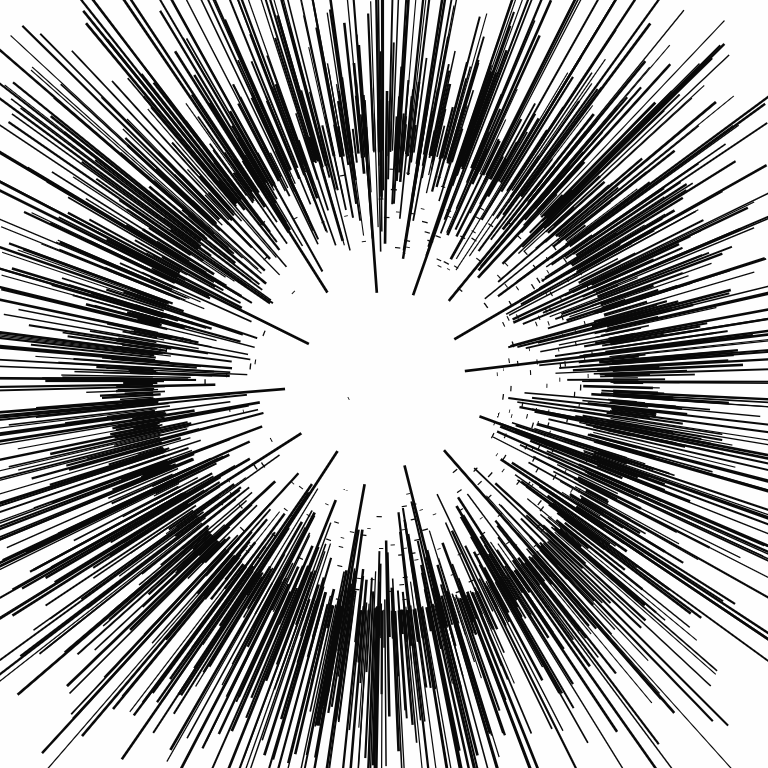
Give the GLSL for this background, as a Shadertoy shader.

```glsl
const float TAU = 6.2831853;
const vec3 PAPER = vec3(0.995);
const vec3 INK = vec3(0.035);
const vec2 CENTER = vec2(-0.001, 0.004);

const int LAYERS = 7;
const float BASE_RAYS = 150.0;      // rays in the first layer
const float EXTRA_RAYS = 11.0;      // added with each further layer
const float RING_INNER = 0.30;
const float RING_OUTER = 0.33;
const float INWARD_REACH = 0.14;
const float OUTWARD_REACH = 0.34;
const vec2 RAY_WIDTH = vec2(0.0014, 0.0036);

const int SPIKES = 14;
const float SPIKE_START = 0.471;    // angle of the first spike
const float SPIKE_SWAY = 0.087;
const float SPIKE_AXIS = 1.815;
const float SPIKE_WIDTH = 0.0035;

const float DASH_ROW = 0.009;
const float DASH_COLUMNS = 80.0;
const vec2 DASH_HALF_SIZE = vec2(0.004, 0.0009);

float hash(vec2 p) {
    vec3 q = fract(p.xyx * vec3(0.1031, 0.1030, 0.0973));
    q += dot(q, q.yzx + 33.33);
    return fract((q.x + q.y) * q.z);
}

// Coverage of a band, limited for bands thinner than a pixel
float band(float dist, float halfWidth, float pixel) {
    float cover = clamp((halfWidth - abs(dist)) / pixel + 0.5, 0.0, 1.0);
    return min(cover, 2.0 * halfWidth / pixel);
}

float segment(float across, float radius, float inner, float outer, float width, float pixel) {
    float along = band(radius - 0.5 * (inner + outer), 0.5 * (outer - inner), pixel);
    return along * band(across, 0.5 * width, pixel);
}

// Clumps of longer and shorter rays around the ring
float clumping(float angle) {
    return 1.0 + 0.10 * sin(5.0 * angle + 2.6) + 0.13 * sin(13.0 * angle + 0.7)
         + 0.12 * sin(31.0 * angle + 1.9) - 0.06 * sin(angle);
}

// Returns the share of paper left showing between the rays of one layer
float rayLayer(float radius, float angle, float layer, float pixel) {
    float count = BASE_RAYS + EXTRA_RAYS * layer;
    float cell = floor(angle / TAU * count);
    float clear = 1.0;
    for (int i = -1; i <= 1; i++) {
        float id = cell + float(i);
        vec2 seed = vec2(mod(id, count) + 3.0, layer * 17.0 + 5.0);
        float rayAngle = (id + hash(seed)) / count * TAU;
        float inner = RING_INNER - INWARD_REACH * pow(hash(seed + 31.7), 4.0);
        float reach = OUTWARD_REACH * pow(hash(seed + 57.3), 1.8);
        float outer = RING_OUTER + reach * clumping(rayAngle);
        float width = mix(RAY_WIDTH.x, RAY_WIDTH.y, hash(seed + 83.9));
        clear *= 1.0 - segment(radius * (angle - rayAngle), radius, inner, outer, width, pixel);
    }
    return clear;
}

// Bold spikes that reach furthest towards the center
float longSpikes(vec2 p, float radius, float pixel) {
    float clear = 1.0;
    for (int i = 0; i < SPIKES; i++) {
        float k = float(i);
        float angle = SPIKE_START + k * TAU / float(SPIKES);
        float turn = angle - SPIKE_AXIS;
        angle -= SPIKE_SWAY * (cos(turn) + cos(2.0 * turn));
        vec2 dir = vec2(cos(angle), sin(angle));
        if (dot(p, dir) < 0.0) continue;
        float across = p.x * dir.y - p.y * dir.x;
        float inner = 0.122 + 0.015 * sin(2.4 * k - 1.4);
        float outer = mix(0.38, 0.58, hash(vec2(k, 7.0)));
        clear *= 1.0 - segment(across, radius, inner, outer, SPIKE_WIDTH, pixel);
    }
    return clear;
}

// Short tangential flecks, thickest on the right
float dashes(float radius, float angle, float pixel) {
    float row = floor(radius / DASH_ROW);
    float column = angle / TAU * DASH_COLUMNS + hash(vec2(row, 4.0));
    vec2 seed = vec2(mod(floor(column), DASH_COLUMNS) + 9.0, row);
    vec2 jitter = vec2(hash(seed + 11.3), hash(seed + 23.1)) - 0.5;
    vec2 local = vec2(fract(column), fract(radius / DASH_ROW)) - 0.5 - jitter * vec2(0.3, 0.6);
    local *= vec2(radius * TAU / DASH_COLUMNS, DASH_ROW);
    vec2 size = DASH_HALF_SIZE * mix(0.55, 1.0, hash(seed + 41.9));
    float density = 0.17 + 0.13 * cos(angle + 0.25);
    density *= smoothstep(0.14, 0.18, radius) * step(radius, RING_INNER);
    float shown = step(hash(seed + 67.7), density);
    return shown * band(local.x, size.x, pixel) * band(local.y, size.y, pixel);
}

void mainImage(out vec4 fragColor, in vec2 fragCoord) {
    float pixel = 1.0 / min(iResolution.x, iResolution.y);
    vec2 p = (fragCoord - 0.5 * iResolution.xy) * pixel - CENTER;
    float radius = length(p);
    float angle = atan(p.y, p.x);

    float clear = longSpikes(p, radius, pixel) * (1.0 - dashes(radius, angle, pixel));
    for (int i = 0; i < LAYERS; i++) {
        clear *= rayLayer(radius, angle, float(i), pixel);
    }
    fragColor = vec4(mix(INK, PAPER, clear), 1.0);
}
```
